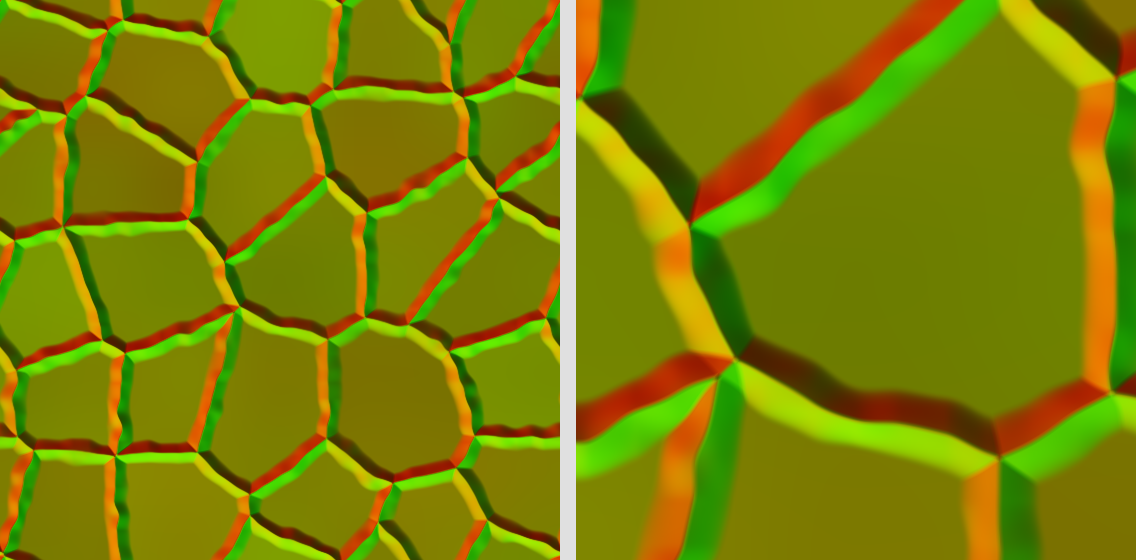
Left: the whole. Right: its middle third, enlarged.
Give the GLSL for this texture map, as a three.js fragment shader.

```glsl
varying vec2 vUv;

const float CELLS = 5.0;
const float GROOVE_WIDTH = 0.0215;
const float GROOVE_DEPTH = 0.027;
const float SAMPLE_STEP = 0.0025;

vec2 hash2(vec2 p) {
  vec2 q = vec2(dot(p, vec2(127.1, 311.7)), dot(p, vec2(269.5, 183.3)));
  return fract(sin(q) * 43758.5453);
}

// Two-channel value noise in -1..1 that wraps after a whole number of repeats
vec2 wrapNoise(vec2 uv, float repeats, float seed) {
  vec2 p = uv * repeats;
  vec2 i = floor(p);
  vec2 f = p - i;
  f = f * f * (3.0 - 2.0 * f);
  vec2 a = hash2(mod(i, repeats) + seed);
  vec2 b = hash2(mod(i + vec2(1.0, 0.0), repeats) + seed);
  vec2 c = hash2(mod(i + vec2(0.0, 1.0), repeats) + seed);
  vec2 d = hash2(mod(i + vec2(1.0, 1.0), repeats) + seed);
  return 2.0 * mix(mix(a, b, f.x), mix(c, d, f.x), f.y) - 1.0;
}

vec2 cellPoint(vec2 cell, float count) {
  return cell + 0.04 + 0.92 * hash2(mod(cell, count) + 3.7);
}

// Distance to the nearest cell border in canvas units, then the cell index
vec3 stoneCells(vec2 uv, float count) {
  vec2 p = uv * count;
  vec2 base = floor(p);
  vec2 nearest = base;
  vec2 toNearest = vec2(0.0);
  float best = 100.0;
  for (int y = -1; y <= 1; y++) {
    for (int x = -1; x <= 1; x++) {
      vec2 cell = base + vec2(float(x), float(y));
      vec2 r = cellPoint(cell, count) - p;
      if (dot(r, r) < best) {
        best = dot(r, r);
        nearest = cell;
        toNearest = r;
      }
    }
  }
  float border = 100.0;
  for (int y = -2; y <= 2; y++) {
    for (int x = -2; x <= 2; x++) {
      vec2 r = cellPoint(nearest + vec2(float(x), float(y)), count) - p;
      vec2 across = r - toNearest;
      if (dot(across, across) > 0.0001) {
        border = min(border, dot(0.5 * (toNearest + r), normalize(across)));
      }
    }
  }
  return vec3(border / count, mod(nearest, count));
}

// Broad bends plus fine chips along the borders
vec2 roughen(vec2 uv) {
  return uv + 0.007 * wrapNoise(uv, 14.0, 11.0) + 0.0042 * wrapNoise(uv, 38.0, 29.0);
}

float height(vec2 uv) {
  float border = stoneCells(roughen(uv), CELLS).x;
  float depth = GROOVE_DEPTH * (1.0 + 0.3 * wrapNoise(uv, 8.0, 53.0).x);
  return depth * (smoothstep(-0.35, 1.0, border / GROOVE_WIDTH) - 1.0);
}

// Downhill direction by central differences
vec2 downhill(vec2 uv, float e) {
  vec2 dx = vec2(e, 0.0);
  vec2 dy = vec2(0.0, e);
  return vec2(height(uv - dx) - height(uv + dx),
              height(uv - dy) - height(uv + dy)) / (2.0 * e);
}

// Slight lean of each stone face, with slow undulation
vec2 faceTilt(vec2 uv, vec2 cell) {
  vec2 lean = 2.0 * hash2(cell + 71.3) - 1.0;
  vec2 slow = wrapNoise(uv, 6.0, 83.0);
  return vec2(-0.03, 0.0) + vec2(0.1, 0.22) * lean * abs(lean) + vec2(0.05, 0.06) * slow;
}

void main() {
  vec3 stone = stoneCells(roughen(vUv), CELLS);
  float face = smoothstep(0.0, GROOVE_WIDTH, stone.x);
  vec2 slope = downhill(vUv, SAMPLE_STEP) + face * faceTilt(vUv, stone.yz);

  // Encode the surface direction in red and green only
  vec2 normal = slope / sqrt(1.0 + dot(slope, slope));
  gl_FragColor = vec4(0.5 + 0.5 * normal, 0.0, 1.0);
}
```
